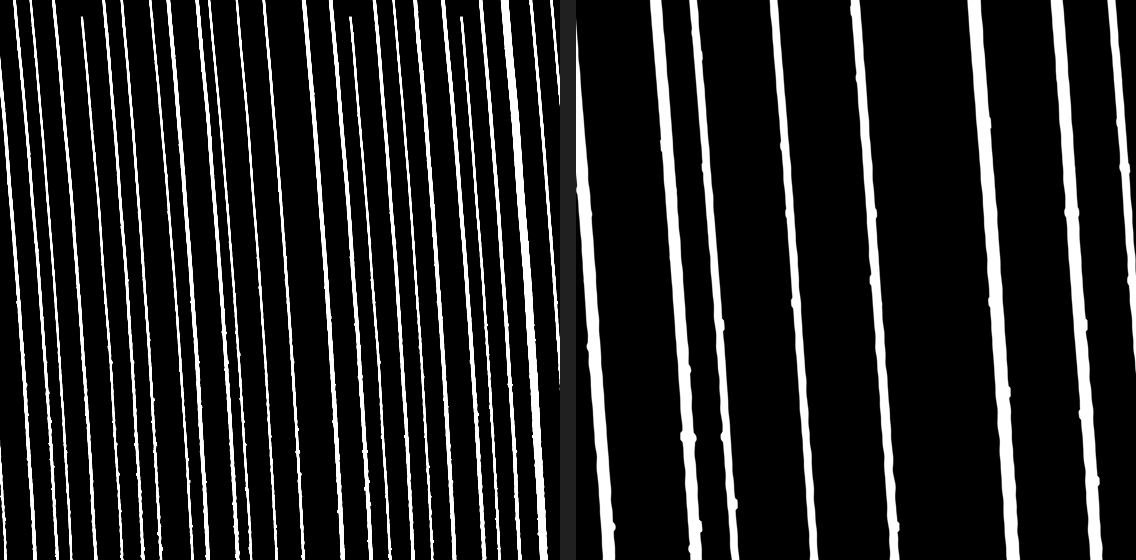
Left, the full canvas; right, a detail of the centre.
Give the GLSL for this pattern, as a three.js fragment shader.

```glsl
varying vec2 vUv;

float hash(float n) {
  return fract(sin(n * 12.9898 + 4.1) * 43758.545);
}

// One-dimensional gradient noise, about -0.5 to 0.5
float gradientNoise(float x) {
  float i = floor(x);
  float f = x - i;
  float left = (hash(i) * 2.0 - 1.0) * f;
  float right = (hash(i + 1.0) * 2.0 - 1.0) * (f - 1.0);
  return mix(left, right, f * f * (3.0 - 2.0 * f));
}

// Coverage of one slanted streak; u is the sheared x, drop the distance from the top
float streak(float u, float drop, float id) {
  float center = (id + 0.5 + 0.6 * (hash(id + 3.7) - 0.5)) / 25.0;
  center += drop * 0.008 * (hash(id + 51.3) - 0.6);
  center += 0.0015 * gradientNoise(drop * 7.0 + id * 31.0);

  // Mostly thin strokes, with one broad stroke and one missing
  float spread = hash(id + 17.9);
  float halfWidth = mix(0.0023, 0.0040, spread * spread);
  halfWidth = mix(halfWidth, 0.0072, step(abs(id - 22.0), 0.1));
  float present = step(0.1, abs(id - 12.0));

  // Ragged edges and small burrs, stronger toward the bottom
  float side = sign(u - center);
  float seed = id * 71.0 + side * 13.0;
  float wear = 0.3 + 0.7 * smoothstep(0.3, 0.9, drop);
  float rough = 0.0016 * gradientNoise(drop * 110.0 + seed);
  float burr = 0.0018 * smoothstep(0.24, 0.36, gradientNoise(drop * 75.0 + seed + 400.0));
  halfWidth += (rough + burr) * wear;

  // A few strokes start a little below the top edge
  float start = step(0.9, hash(id + 88.2)) * 0.03;
  float begun = smoothstep(start - 0.001, start, drop);
  float edge = smoothstep(-0.0005, 0.0005, halfWidth - abs(u - center));
  return edge * begun * present;
}

void main() {
  // Shear with a slight bend that steepens downward
  float drop = 1.0 - vUv.y;
  float u = vUv.x - 0.095 * drop + 0.021 * drop * drop;

  float cell = floor(u * 25.0);
  float ink = 0.0;
  for (int k = -1; k <= 1; k++) {
    ink = max(ink, streak(u, drop, cell + float(k)));
  }
  gl_FragColor = vec4(vec3(ink), 1.0);
}
```
